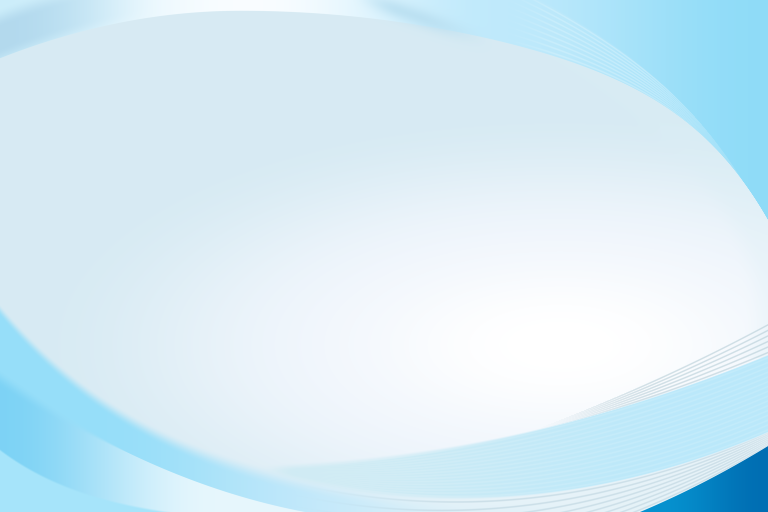
This background is drawn by a WebGL 2 fragment shader. Its source:

```glsl
#version 300 es
precision highp float;
// Pale oval panel with a soft glow, framed by blue sweeps, a ribbon and fine line fans.

#define GLOW_CENTER vec2(1.094, 0.326)
#define GLOW_RADIUS vec2(0.95, 0.42)
#define LINE_WIDTH 0.0012
#define FLOOR_SOFTNESS 0.012
#define SKY_LINES 9.0
#define RIBBON_LINES 6.0
#define HEM_LINES 8.0

uniform vec2 u_resolution;
out vec4 fragColor;

const vec3 WHITE = vec3(1.0);
const vec3 MIST = vec3(0.842, 0.918, 0.952);
const vec3 LILAC = vec3(0.943, 0.964, 0.988);
const vec3 AQUA = vec3(0.59, 0.87, 0.975);
const vec3 STEEL = vec3(0.70, 0.85, 0.93);

// Antialiased step: 0 below zero, 1 above.
float edge(float d, float soft) {
  float w = max(soft, 0.7 / u_resolution.y);
  return smoothstep(-w, w, d);
}

// Upper rim of the panel.
float rimTop(float x) {
  float d = x - 0.47;
  return 0.979 - (d < 0.0 ? 0.42 : 0.23) * d * d - (d > 0.0 ? 0.13 * pow(d, 8.0) : 0.0);
}

// Lower rim of the panel.
float rimFloor(float x) {
  return -0.02 + 0.415 * exp(-2.9 * x);
}

// Evenly spaced lines between two curves at heights a and b.
float fan(float y, float a, float b, float count) {
  float gap = max(abs(b - a), 1e-4) / count;
  float k = (y - a) / (b - a);
  float d = abs(fract(k * count) - 0.5) * gap;
  float px = 1.0 / u_resolution.y;
  float stroke = 1.0 - smoothstep(0.0, LINE_WIDTH + px, d);
  return stroke * step(0.0, k) * step(k, 1.0) * smoothstep(0.0, 3.0 * px, gap);
}

// Sky strip along the top, brightest above the crest of the panel.
vec3 sky(vec2 p) {
  vec3 c = mix(vec3(0.80, 0.93, 0.98), vec3(0.975, 0.99, 1.0), smoothstep(0.0, 0.47, p.x));
  c = mix(c, vec3(0.75, 0.915, 0.985), smoothstep(0.5, 0.98, p.x));
  c = mix(c, vec3(0.56, 0.86, 0.97), smoothstep(0.95, 1.5, p.x));
  float h = p.y - rimTop(p.x);
  float band = edge(h, 0.02) * (1.0 - smoothstep(0.06, 0.10, h));
  c = mix(c, STEEL, band * (1.0 - smoothstep(0.0, 0.32, p.x)));
  float reach = 0.255 * max(1.45 - p.x, 0.0);
  float inFan = smoothstep(0.98, 1.1, p.x) * step(p.x, 1.449);
  c = mix(c, vec3(0.77, 0.92, 0.98), 0.3 * inFan * edge(reach - h, 0.002));
  return mix(c, vec3(0.84, 0.95, 0.99), 0.5 * inFan * fan(h, 0.0, reach + 0.0001, SKY_LINES));
}

// Layered sweeps in the lower left.
vec3 sweeps(vec2 p) {
  vec3 c = mix(AQUA, vec3(0.76, 0.91, 0.98), smoothstep(0.2, 0.65, p.x));
  float upper = 0.262 - 0.69 * p.x + 0.42 * p.x * p.x;
  float lower = -0.03 + 0.151 * exp(-5.0 * p.x);
  vec3 band = mix(vec3(0.49, 0.825, 0.96), vec3(0.90, 0.965, 0.99), smoothstep(0.0, 0.42, p.x));
  c = mix(c, band, edge(upper - p.y, 0.018 * (1.0 - smoothstep(0.0, 0.3, p.x))));
  return mix(c, vec3(0.65, 0.895, 0.98), edge(lower - p.y, 0.003));
}

// Panel fill: an off-centre elliptical glow with a faint veil at the right.
vec3 panel(vec2 p) {
  float e = length((p - GLOW_CENTER) / GLOW_RADIUS);
  vec3 c = mix(WHITE, LILAC, smoothstep(0.05, 0.58, e));
  c = mix(c, MIST, smoothstep(0.45, 1.1, e));
  float bend = p.y - 0.39;
  float veil = edge(p.x - 1.48 + 1.6 * bend * bend, 0.03) * step(0.3, p.y);
  return mix(c, vec3(0.86, 0.935, 0.96), 0.3 * veil);
}

// Ribbon, its line fans and the deep corner in the lower right.
vec3 ribbon(vec3 c, vec2 p) {
  float t = p.x - 0.5;
  float s = p.x - 1.25;
  float top = 0.086 + 0.03 * t + 0.19 * t * t;
  float bottom = 0.086 - 0.29 * t + 0.36 * t * t;
  float corner = 0.42 * s + 0.38 * s * s;
  float right = step(0.0, t);

  float hem = right * edge(bottom - p.y, 0.004) * smoothstep(0.55, 0.95, p.x);
  c = mix(c, vec3(0.90, 0.95, 0.97), 0.8 * hem);
  c = mix(c, vec3(0.70, 0.80, 0.85), 0.5 * hem * fan(p.y, bottom, corner, HEM_LINES));

  float soft = mix(0.008, 0.002, smoothstep(0.5, 1.2, p.x));
  float body = right * edge(top - p.y, soft) * edge(p.y - bottom, soft);
  vec3 fill = mix(vec3(0.81, 0.92, 0.955), vec3(0.73, 0.91, 0.98), smoothstep(0.6, 1.4, p.x));
  fill = mix(fill, WHITE, 0.12 * fan(p.y, bottom, top, 2.0 * HEM_LINES));
  c = mix(c, fill, body * smoothstep(0.0, 0.08, t));

  float spread = 0.138 * max(p.x - 1.03, 0.0) + 0.0001;
  c = mix(c, vec3(0.68, 0.78, 0.82), 0.55 * fan(p.y, top, top + spread, RIBBON_LINES));

  vec3 deep = mix(vec3(0.02, 0.57, 0.81), vec3(0.0, 0.43, 0.70), smoothstep(1.28, 1.5, p.x));
  return mix(c, deep, edge(corner - p.y, 0.0) * step(1.2, p.x));
}

void main() {
  vec2 p = gl_FragCoord.xy / u_resolution * vec2(1.5, 1.0);
  vec3 c = p.y > 0.5 ? sky(p) : sweeps(p);
  float soft = FLOOR_SOFTNESS * (1.0 + p.x);
  float inside = edge(rimTop(p.x) - p.y, 0.001) * edge(p.y - rimFloor(p.x), soft);
  c = mix(c, panel(p), inside);

  // Tapered wisp crossing the upper rim.
  float along = smoothstep(0.68, 0.78, p.x) * (1.0 - smoothstep(0.82, 0.97, p.x));
  float across = p.y - 1.0 + 0.34 * (p.x - 0.72);
  c = mix(c, vec3(0.72, 0.87, 0.94), 0.8 * along * exp(-pow(across / 0.018, 2.0)));

  fragColor = vec4(ribbon(c, p), 1.0);
}
```
